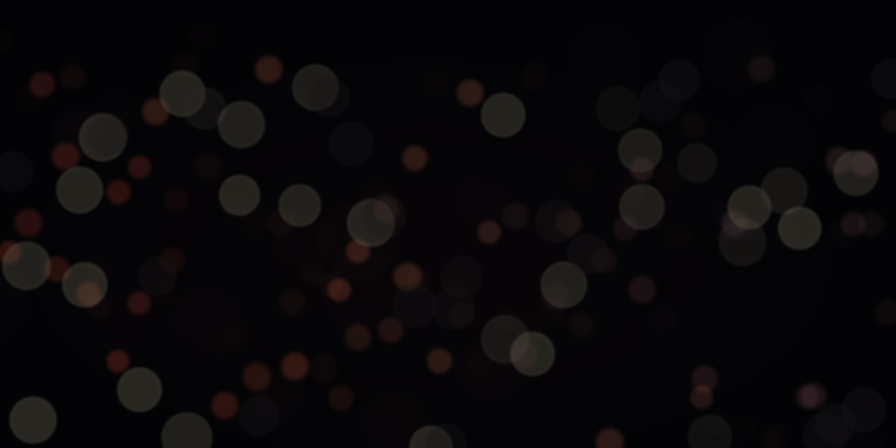
Give the GLSL for this background, as a Shadertoy shader.

```glsl
const int   LARGE_COUNT = 48;
const int   SMALL_COUNT = 92;
const int   HAZE_COUNT  = 22;
const float LARGE_EDGE  = 0.004;   // blur width, in canvas heights
const float SMALL_BLUR  = 0.32;    // blur width, relative to the radius
const float LARGE_COVER = 0.35;    // how much a large disc hides what is behind
const float RIM_GAIN    = 0.10;

const vec3 NIGHT      = vec3(0.008, 0.008, 0.016);
const vec3 GLOW       = vec3(0.016, 0.008, 0.009);
const vec3 HAZE       = vec3(0.014, 0.008, 0.009);
const vec3 EMBER      = vec3(0.200, 0.066, 0.044);
const vec3 AMBER      = vec3(0.170, 0.092, 0.062);
const vec3 MAUVE      = vec3(0.150, 0.095, 0.105);
const vec3 WARM_GREY  = vec3(0.148, 0.142, 0.115);
const vec3 FAINT_GREY = vec3(0.034, 0.030, 0.034);

float hash(float n, float salt) {
    return fract(sin(n * 127.1 + salt * 311.7) * 43758.5453);
}

// Even spread along x, random height between low and high
vec2 scatter(int i, int count, float salt, float low, float high, float aspect) {
    float n = float(i);
    float x = (n + 1.6 * hash(n, salt) - 0.3) / float(count);
    return vec2(x * aspect, mix(low, high, hash(n, salt + 1.0)));
}

float disc(float dist, float radius, float blur) {
    return 1.0 - smoothstep(radius - blur, radius + blur, dist);
}

// Light colour drifts from ember to amber to mauve, redder near the floor
vec3 emberTint(vec2 uv, float jitter) {
    float t = uv.x + 0.25 * (uv.y - 0.5) + 0.25 * (jitter - 0.5);
    vec3 tint = mix(EMBER, AMBER, smoothstep(0.05, 0.42, t));
    return mix(tint, MAUVE, smoothstep(0.45, 0.80, t));
}

void mainImage(out vec4 fragColor, in vec2 fragCoord) {
    vec2 p = fragCoord / iResolution.y;
    float aspect = iResolution.x / iResolution.y;
    float pixel = 1.0 / iResolution.y;

    // Dark backdrop, slightly warmer in the middle
    vec2 fromCentre = (p / vec2(aspect, 1.0) - vec2(0.48, 0.42)) * 2.0;
    vec3 col = NIGHT + GLOW * exp(-1.3 * dot(fromCentre, fromCentre));

    // Broad, barely visible discs
    for (int i = 0; i < HAZE_COUNT; i++) {
        float n = float(i);
        vec2 centre = scatter(i, HAZE_COUNT, 3.0, 0.0, 0.9, aspect);
        float radius = mix(0.05, 0.09, hash(n, 5.0));
        col += HAZE * hash(n, 6.0) * disc(distance(p, centre), radius, 0.012);
    }

    // Small blurred lights
    for (int i = 0; i < SMALL_COUNT; i++) {
        float n = float(i);
        vec2 centre = scatter(i, SMALL_COUNT, 11.0, 0.0, 0.86, aspect);
        centre.y += 0.16 * pow(hash(n, 13.0), 3.0);
        float radius = mix(0.025, 0.031, hash(n, 14.0));
        float level = mix(0.08, 0.95, smoothstep(0.25, 0.95, hash(n, 15.0)));
        vec3 tint = emberTint(centre / vec2(aspect, 1.0), hash(n, 16.0));
        col += tint * level * disc(distance(p, centre), radius, radius * SMALL_BLUR);
    }

    // Large crisp discs, partly covering the lights
    for (int i = 0; i < LARGE_COUNT; i++) {
        float n = float(i);
        vec2 centre = scatter(i, LARGE_COUNT, 21.0, 0.0, 0.84, aspect);
        float bright = smoothstep(0.40, 0.72, hash(n, 23.0));
        float radius = mix(0.043, 0.052, hash(n, 24.0)) + 0.008 * bright * hash(n, 25.0);
        float dist = distance(p, centre);
        float mask = disc(dist, radius, LARGE_EDGE + 0.5 * pixel);
        float rim = 1.0 + RIM_GAIN * smoothstep(0.75, 0.95, dist / radius);
        vec3 tint = mix(FAINT_GREY, WARM_GREY, bright) * mix(0.75, 1.0, hash(n, 26.0));
        col = col * (1.0 - LARGE_COVER * mask) + tint * rim * mask;
    }

    fragColor = vec4(col, 1.0);
}
```
